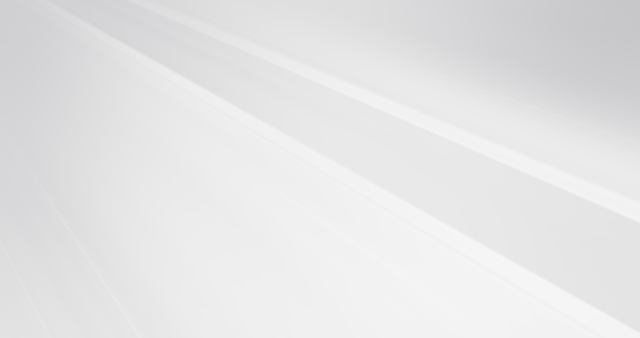
Reproduce this background procedurally as a WebGL 2 fragment shader.

```glsl
#version 300 es
precision highp float;

uniform vec2 u_resolution;
out vec4 fragColor;

// Pseudo-random gradient for a lattice cell
vec2 gradientAt(vec2 cell) {
    float h = fract(sin(dot(cell, vec2(127.1, 311.7))) * 4375.85);
    return vec2(cos(h * 6.2832), sin(h * 6.2832));
}

float gradientNoise(vec2 p) {
    vec2 i = floor(p), f = p - i;
    vec2 u = f * f * f * (f * (f * 6.0 - 15.0) + 10.0);
    float a = dot(gradientAt(i), f);
    float b = dot(gradientAt(i + vec2(1, 0)), f - vec2(1, 0));
    float c = dot(gradientAt(i + vec2(0, 1)), f - vec2(0, 1));
    float d = dot(gradientAt(i + vec2(1, 1)), f - vec2(1, 1));
    return mix(mix(a, b, u.x), mix(c, d, u.x), u.y);
}

// Soft elliptical falloff
float glow(vec2 p, vec2 center, vec2 radius) {
    vec2 d = (p - center) / radius;
    return exp(-dot(d, d));
}

// Downward slope of the ray from a vanishing point to p
float raySlope(vec2 p, vec2 vanishing) {
    return (vanishing.y - p.y) / (p.x - vanishing.x);
}

float edge(float slope, float at, float softness) {
    return smoothstep(at - softness, at + softness, slope);
}

float thinRay(float slope, float at, float width) {
    float d = (slope - at) / width;
    return exp(-d * d);
}

// Streaks that stretch along the rays
float streaks(float slope, float along, float frequency) {
    return gradientNoise(vec2(slope * frequency, along * 0.7))
         + 0.5 * gradientNoise(vec2(slope * frequency * 2.7, along * 0.9 + 5.0));
}

// Grey field above the bands, with a wide soft beam along its lower side
float upperField(vec2 p, float slope) {
    float v = 0.893 - 0.115 * glow(p, vec2(1.95, 1.0), vec2(0.7, 0.5));
    v -= 0.045 * glow(p, vec2(0.3, 1.0), vec2(0.45, 0.2));
    float beam = edge(slope, 0.345, 0.06) * smoothstep(0.4, 1.3, p.x);
    v = mix(v, 0.929 - 0.014 * edge(slope, 0.392, 0.018), beam);
    return v + 0.010 * thinRay(slope, 0.344, 0.0015) * smoothstep(0.9, 1.5, p.x);
}

// Dark central band
float centralBand(vec2 p, float slope) {
    float v = mix(0.803, 0.912, smoothstep(0.0, 1.1, p.x));
    v -= 0.018 * smoothstep(1.3, 1.9, p.x);
    float fade = 1.0 - smoothstep(0.6, 1.3, p.x);
    v += 0.010 * edge(slope, 0.497, 0.012) * fade;
    return v + 0.008 * thinRay(slope, 0.465, 0.008) * fade;
}

// Pale field below the bands, with steep rays in the corner
float lowerField(vec2 p, float steep) {
    float v = 0.929 - 0.115 * glow(p, vec2(0.0, 1.0), vec2(0.4, 0.75));
    v += 0.022 * glow(p, vec2(1.4, 0.1), vec2(0.7, 0.4));
    float low = 1.0 - smoothstep(0.3, 0.75, p.y);
    v -= 0.022 * edge(steep, 1.36, 0.13) * low;
    v += 0.014 * thinRay(steep, 1.517, 0.006) * low;
    v += 0.012 * thinRay(steep, 1.93, 0.009) * low;
    return v + 0.008 * streaks(steep, p.x, 9.0) * low;
}

void main() {
    vec2 p = gl_FragCoord.xy / u_resolution.y;
    p.x *= 1.896 * u_resolution.y / u_resolution.x;

    float slope = raySlope(p, vec2(-0.69, 1.463));
    float steep = raySlope(p, vec2(-0.83, 1.89));
    float soft = max(0.001, fwidth(slope));

    // Stack the regions from top to bottom
    float v = upperField(p, slope);
    float upperStrip = mix(0.85, 0.947, smoothstep(0.2, 1.15, p.x));
    v = mix(v, upperStrip, edge(slope, 0.411, soft * 2.0));
    v = mix(v, centralBand(p, slope), edge(slope, 0.434, soft));
    float lower = lowerField(p, steep);
    float lowerStrip = lower + 0.013;
    v = mix(v, lowerStrip, edge(slope, 0.56, soft * 1.5));
    v = mix(v, lower + 0.005, edge(slope, 0.588, soft * 1.5));
    v -= 0.005 * edge(slope, 0.625, 0.025);

    // Fine rays along the strips
    v += 0.007 * thinRay(slope, 0.431, 0.0015) * smoothstep(0.3, 0.9, p.x);
    v -= 0.009 * thinRay(slope, 0.401, 0.0015) * (1.0 - smoothstep(0.8, 1.5, p.x));
    v -= 0.009 * thinRay(slope, 0.590, 0.0018);
    v += 0.006 * thinRay(slope, 0.597, 0.0018);
    float shortRay = smoothstep(0.65, 0.85, p.x) * (1.0 - smoothstep(1.1, 1.4, p.x));
    v += 0.007 * thinRay(slope, 0.68, 0.004) * shortRay;
    v += 0.005 * streaks(slope, p.x, 24.0) * (1.0 - edge(slope, 0.85, 0.2));

    // Cool tint in the shade
    vec3 color = vec3(v, v, v + 0.08 * max(0.93 - v, 0.0));
    fragColor = vec4(color, 1.0);
}
```
